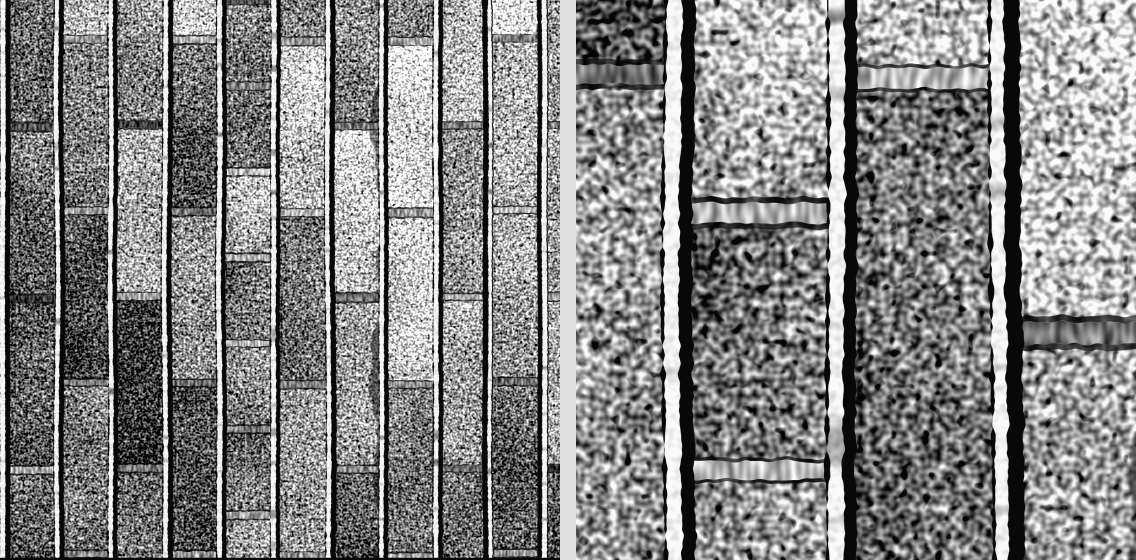
Left: the whole. Right: its middle third, enlarged.
A WebGL 1 fragment shader for this texture:

```glsl
precision highp float;
// Monochrome wall of tall speckled bricks stacked in staggered columns.
// Upright joints are a lit ridge beside a black shadow; bed joints are rough
// mortar strips. Hashes vary each brick, gradient noise gives grain and wear.

uniform vec2 u_resolution;

const float COLUMN_PITCH = 0.0967;
const float FIRST_JOINT = 0.0052;
const float BRICK_LENGTH = 0.3065;
const float FIRST_BED = 0.0716;
const float SHORT_COLUMN = 4.0;
const float SHADOW_TONE = 0.03;
const float RIDGE_TONE = 0.96;

float hash(vec2 p) {
  vec3 q = fract(p.xyx * 0.1031);
  q += dot(q, q.yzx + 33.33);
  return fract((q.x + q.y) * q.z);
}

float cornerSlope(vec2 cell, vec2 offset) {
  float angle = 6.28318 * hash(cell);
  return dot(vec2(cos(angle), sin(angle)), offset);
}

// Gradient noise, roughly -0.7 to 0.7
float gradientNoise(vec2 p) {
  vec2 i = floor(p);
  vec2 f = p - i;
  vec2 w = f * f * f * (f * (f * 6.0 - 15.0) + 10.0);
  vec2 e = vec2(1.0, 0.0);
  float low = mix(cornerSlope(i, f), cornerSlope(i + e, f - e), w.x);
  float high = mix(cornerSlope(i + e.yx, f - e.yx), cornerSlope(i + 1.0, f - 1.0), w.x);
  return mix(low, high, w.y);
}

// Soft-edged strip between lo and hi
float band(float d, float lo, float hi, float soft) {
  return smoothstep(lo - soft, lo + soft, d) * (1.0 - smoothstep(hi - soft, hi + soft, d));
}

float grain(vec2 p) {
  return gradientNoise(p * 237.0 + 11.3) + 0.65 * gradientNoise(p * 123.0 + 47.7);
}

// Brick face: own tone, broad stains, fine grain and dark pits
float brickFace(vec2 p, vec2 id, float speckle) {
  float tone = 0.56 + 0.46 * (hash(id * 7.3 + 19.0) - 0.5);
  tone += 0.26 * (p.x + p.y - 1.0);
  tone += 0.20 * gradientNoise(p * 7.0 + id * 3.7) + 0.12 * gradientNoise(p * 26.0 + 5.0);
  float pits = smoothstep(0.22, 0.48, gradientNoise(p * 152.0 + 83.1));
  return tone + 0.72 * speckle - 0.42 * pits;
}

// Damp patches creeping in from the right edge of some columns
float edgeStain(float fromRight, float y, float column) {
  float reach = 0.007 + 0.032 * gradientNoise(vec2(column * 5.37, y * 8.0));
  reach += 0.006 * gradientNoise(vec2(column * 2.1, y * 45.0));
  return smoothstep(-0.002, 0.002, reach - fromRight) * step(hash(vec2(column, 6.0)), 0.4);
}

// Mortar strip with ragged dark outlines; some strips are nearly black
float bedJoint(float base, float d, vec2 p, vec2 id, float soft) {
  float ragged = 0.0022 * gradientNoise(p * vec2(110.0, 40.0));
  float halfHeight = 0.0050 + 0.0016 * hash(id + 31.0) + ragged;
  float outline = 0.0015 + 0.0022 * hash(id * 3.1 + 8.0);
  float streaks = gradientNoise(p * vec2(215.0, 70.0) + 3.0);
  float heavy = 0.6 * step(0.78, hash(id * 5.9 + 2.0));
  float mortar = mix(0.42 + 0.35 * hash(id + 71.0), SHADOW_TONE, heavy) + 0.6 * streaks;
  float dark = band(abs(d), halfHeight, halfHeight + outline, soft);
  dark *= 0.75 + 0.5 * gradientNoise(p * vec2(90.0, 30.0) + 17.0);
  float tone = mix(base, mortar, 1.0 - smoothstep(halfHeight - soft, halfHeight + soft, abs(d)));
  return mix(tone, SHADOW_TONE, clamp(dark, 0.0, 1.0));
}

// Lit ridge with a wide shadow on one side and a thin one on the other
float uprightJoint(float base, float d, float y, float joint, float lean, float speckle, float soft) {
  float rough = 0.0016 * gradientNoise(vec2(joint * 4.3, y * 62.0))
              + 0.0014 * gradientNoise(vec2(joint * 9.1, y * 190.0));
  float ridge = 0.0033 + 0.0014 * hash(vec2(joint, 12.0));
  float wide = 0.0070 + 0.0030 * hash(vec2(joint, 40.0));
  float left = ridge + mix(0.0016, wide, lean) - rough;
  float right = ridge + mix(wide, 0.0020, lean) + rough;
  float tone = mix(base, SHADOW_TONE, band(d, -left, right, soft));
  float worn = smoothstep(0.25, 0.6, gradientNoise(vec2(joint * 3.7, y * 48.0)));
  float lit = RIDGE_TONE - 0.5 * worn + 0.15 * speckle;
  return mix(tone, lit, band(d, -ridge - rough, ridge + rough, soft));
}

void main() {
  vec2 p = gl_FragCoord.xy / u_resolution;
  float soft = 0.75 / min(u_resolution.x, u_resolution.y);

  // Column and its nearest upright joint, gently bowed
  float flatU = (p.x - FIRST_JOINT) / COLUMN_PITCH;
  float joint = floor(flatU + 0.5);
  float bow = 0.0045 * gradientNoise(vec2(joint * 6.7 + 0.4, p.y * 3.0));
  float u = flatU + bow / COLUMN_PITCH;
  float column = floor(u);
  float sideDistance = (u - joint) * COLUMN_PITCH;

  // Alternate columns shift by half a brick; one column has half bricks
  float isShort = 1.0 - step(0.5, abs(column - SHORT_COLUMN));
  float len = BRICK_LENGTH * mix(1.0, 0.5, isShort);
  float shift = mix(0.5 * BRICK_LENGTH * (1.0 - mod(column, 2.0)), 0.082, isShort);
  float jitter = 0.007 * (hash(vec2(column, 3.0)) - 0.5) * (1.0 - isShort);
  float v = (1.0 - p.y - FIRST_BED - shift - jitter) / len;
  float bed = floor(v + 0.5);

  float speckle = grain(p);
  float tone = brickFace(p, vec2(column, floor(v)), speckle);
  tone *= 1.0 - 0.5 * edgeStain((1.0 - fract(u)) * COLUMN_PITCH - 0.004, p.y, column);
  tone = bedJoint(tone, (v - bed) * len, p, vec2(column, bed), soft);
  float lean = smoothstep(8.4, 8.6, joint);
  tone = uprightJoint(tone, sideDistance, p.y, joint, lean, speckle, soft);
  tone = mix(SHADOW_TONE, tone, smoothstep(0.004 - soft, 0.004 + soft, p.y));
  gl_FragColor = vec4(vec3(clamp(tone, 0.02, 0.98)), 1.0);
}
```
